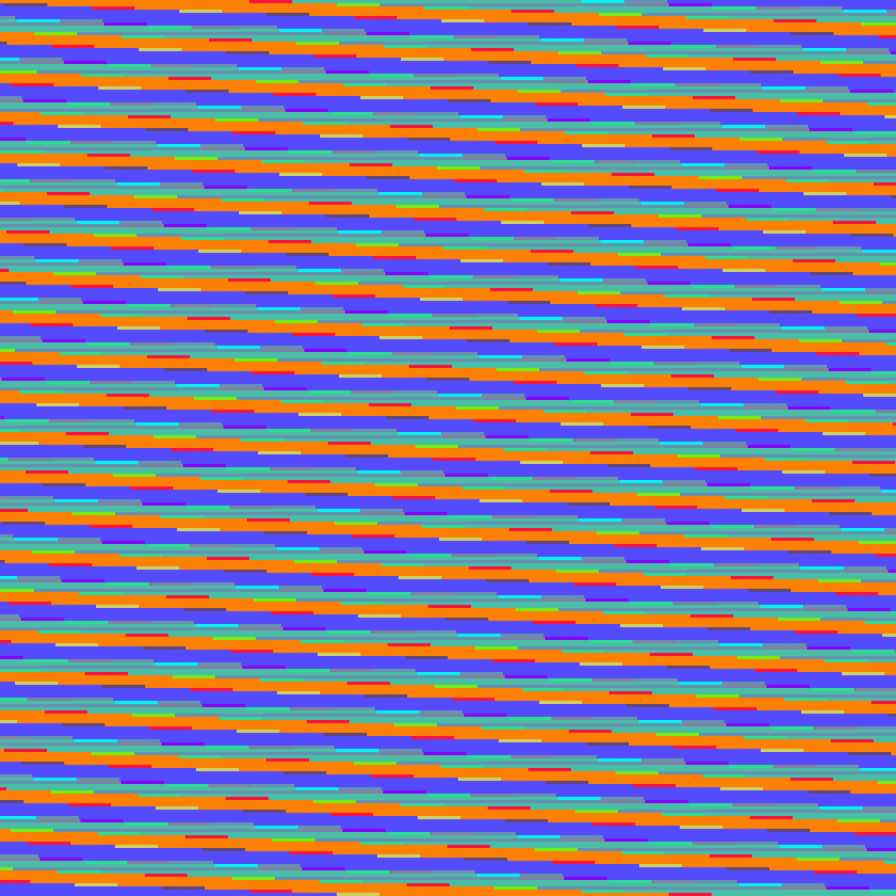
Reproduce this pattern procedurally as a WebGL 2 fragment shader.

```glsl
#version 300 es
precision highp float;
// Thin horizontal rows of coloured dashes that line up into shallow diagonal bands.
// Each row slides one wide colour cycle (orange, teal, blue) a little to the right;
// at the band edges a short dash takes one of three colours, by row number modulo 3.
uniform vec2 u_resolution;
out vec4 fragColor;

// Layout, in canvas widths
const float ROWS = 280.0;       // rows down the canvas
const float ROW_SHIFT = 0.0975; // slide to the right per row
const float CYCLE = 1.2152;     // length of one colour cycle
const float SECTION = 0.3707;   // start of one edge dash to the next
const float DASH = 0.0478;      // length of an edge dash
const float START = 0.0932;     // phase at the top left corner
const int SAMPLES = 8;          // vertical samples per pixel

// Band colours
const vec3 ORANGE = vec3(0.99, 0.50, 0.01);
const vec3 BLUE = vec3(0.33, 0.30, 0.99);
const vec3 TEAL = vec3(0.29, 0.74, 0.65);
const vec3 SLATE = vec3(0.40, 0.57, 0.69);

// Dash colours
const vec3 YELLOW = vec3(0.80, 0.82, 0.38);
const vec3 DUSK = vec3(0.38, 0.28, 0.48);
const vec3 RED = vec3(0.97, 0.08, 0.25);
const vec3 LIME = vec3(0.46, 0.93, 0.08);
const vec3 SPRING = vec3(0.18, 0.86, 0.58);
const vec3 CYAN = vec3(0.02, 0.95, 0.92);
const vec3 PURPLE = vec3(0.53, 0.02, 0.99);
const vec3 MAUVE = vec3(0.50, 0.50, 0.64);

// Picks one of three colours by row kind
vec3 byKind(float kind, vec3 first, vec3 second, vec3 third) {
    return kind < 0.5 ? first : (kind < 1.5 ? second : third);
}

// Soft change of colour at a point of the cycle
vec3 switchAt(vec3 before, vec3 after, float phase, float edge, float blur) {
    return mix(before, after, smoothstep(edge, edge + blur, phase));
}

vec3 rowColor(float x, float row, float blur) {
    float phase = mod(x - row * ROW_SHIFT + START, CYCLE);
    float kind = mod(row, 3.0);
    float tealStart = SECTION;
    float blueStart = 2.0 * SECTION;

    // Lower edge of the orange band
    vec3 color = switchAt(BLUE, byKind(kind, YELLOW, DUSK, RED), phase, 0.0, blur);
    color = switchAt(color, ORANGE, phase, DASH, blur);

    // Upper edge, then teal
    color = switchAt(color, byKind(kind, RED, LIME, SPRING), phase, tealStart, blur);
    color = switchAt(color, byKind(kind, TEAL, SLATE, TEAL), phase, tealStart + DASH, blur);

    // Teal breaks up into blue
    color = switchAt(color, byKind(kind, TEAL, MAUVE, SPRING), phase, blueStart - DASH, blur);
    color = switchAt(color, byKind(kind, CYAN, PURPLE, MAUVE), phase, blueStart, blur);
    color = switchAt(color, byKind(kind, SLATE, BLUE, SLATE), phase, blueStart + DASH, blur);
    return switchAt(color, BLUE, phase, blueStart + 2.0 * DASH, blur);
}

void main() {
    float blur = 1.5 / u_resolution.x;
    float x = gl_FragCoord.x / u_resolution.x;
    vec3 sum = vec3(0.0);

    // Average over the pixel height, to smooth the row edges
    for (int i = 0; i < SAMPLES; i++) {
        float offset = (float(i) + 0.5) / float(SAMPLES) - 0.5;
        float down = 1.0 - (gl_FragCoord.y + offset) / u_resolution.y;
        sum += rowColor(x, floor(down * ROWS), blur);
    }
    fragColor = vec4(sum / float(SAMPLES), 1.0);
}
```
